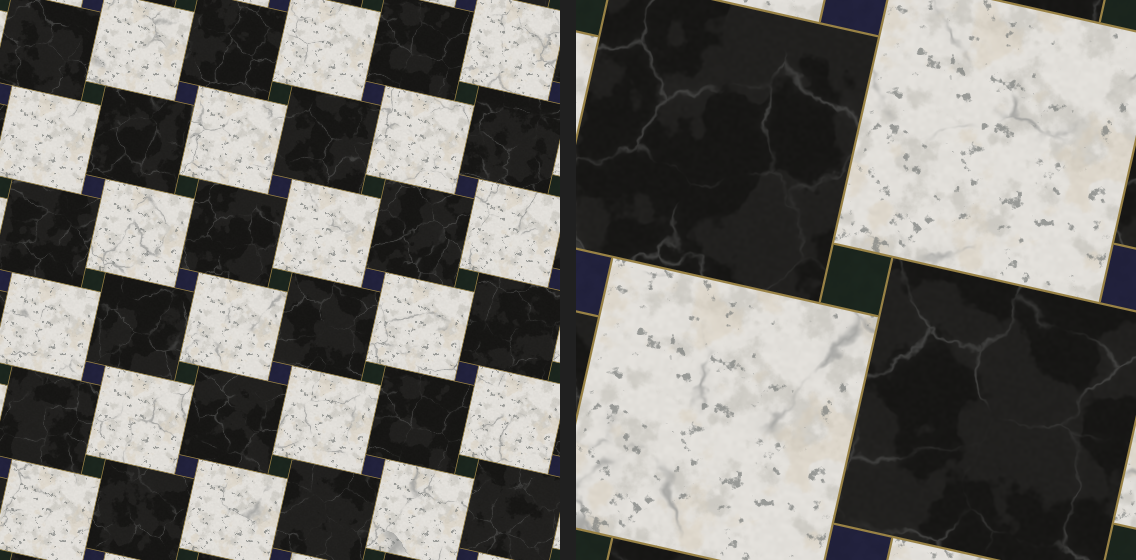
Left, the full canvas; right, a detail of the centre.
This pattern is drawn by a WebGL 2 fragment shader. Its source:

```glsl
#version 300 es
precision highp float;

uniform vec2 u_resolution;
out vec4 outColor;

const float REPEATS = 6.0;         // even, so the two marbles alternate across the seam
const float SMALL_TO_BIG = 0.224;  // side of small square / side of big square
const float LINE_WIDTH = 0.008;    // in repeats
const float BLACK_VEIN_SCALE = 2.7;
const float WHITE_VEIN_SCALE = 2.3;
const vec3 WHITE = vec3(0.885, 0.875, 0.855);
const vec3 WHITE_GREY = vec3(0.76, 0.75, 0.72);
const vec3 WHITE_WARM = vec3(0.85, 0.81, 0.74);
const vec3 WHITE_SPECK = vec3(0.50, 0.51, 0.50);
const vec3 WHITE_VEIN = vec3(0.64, 0.64, 0.63);
const vec3 BLACK = vec3(0.088, 0.086, 0.080);
const vec3 BLACK_CLOUD = vec3(0.128, 0.125, 0.119);
const vec3 BLACK_VEIN = vec3(0.27, 0.27, 0.265);
const vec3 GREEN = vec3(0.105, 0.145, 0.115);
const vec3 NAVY = vec3(0.130, 0.130, 0.235);
const vec3 GOLD = vec3(0.60, 0.51, 0.27);

float hash(vec2 p) {
  return fract(sin(dot(p, vec2(127.1, 311.7))) * 43758.5453);
}

vec2 hash2(vec2 p) {
  return vec2(hash(p), hash(p + 19.7));
}

float noise(vec2 p) {
  vec2 i = floor(p), f = fract(p);
  f = f * f * (3.0 - 2.0 * f);
  return mix(mix(hash(i), hash(i + vec2(1, 0)), f.x),
             mix(hash(i + vec2(0, 1)), hash(i + vec2(1, 1)), f.x), f.y);
}

float fbm(vec2 p) {
  float sum = 0.0, amp = 0.5;
  for (int i = 0; i < 5; i++) {
    sum += amp * noise(p);
    p = mat2(1.6, 1.2, -1.2, 1.6) * p + 7.3;
    amp *= 0.5;
  }
  return sum;
}

// Gap between the two nearest cell points: zero along a crack network
float crackDistance(vec2 p) {
  p += 0.55 * (vec2(fbm(p * 2.0), fbm(p * 2.0 + 31.0)) - 0.5);
  vec2 cell = floor(p);
  float nearest = 9.0, second = 9.0;
  for (int y = -1; y <= 1; y++)
    for (int x = -1; x <= 1; x++) {
      vec2 c = cell + vec2(x, y);
      float d = length(c + hash2(c) - p);
      second = min(second, max(nearest, d));
      nearest = min(nearest, d);
    }
  return second - nearest;
}

vec3 blackMarble(vec2 q, vec2 seed) {
  vec2 p = q + seed;
  vec3 col = mix(BLACK, BLACK_CLOUD, smoothstep(0.45, 0.52, fbm(p * 4.5)));
  col += 0.012 * (noise(q * 70.0) - 0.5);
  float crack = crackDistance(p * BLACK_VEIN_SCALE);
  float strength = smoothstep(0.25, 0.65, fbm(p * 5.0 + 11.0));
  float vein = 0.65 * (1.0 - smoothstep(0.0, 0.055, crack)) + 0.22 * exp(-crack * 16.0);
  return mix(col, BLACK_VEIN, vein * strength);
}

vec3 whiteMarble(vec2 q, vec2 seed) {
  vec2 p = q + seed;
  vec3 col = mix(WHITE, WHITE_GREY, 0.6 * smoothstep(0.48, 0.72, fbm(q * 13.0 + 5.0)));
  col = mix(col, WHITE_WARM, 0.5 * smoothstep(0.56, 0.72, fbm(q * 9.0 + 40.0)));
  col += 0.025 * (noise(q * 60.0) - 0.5);
  float crack = crackDistance(p * WHITE_VEIN_SCALE);
  float strength = smoothstep(0.42, 0.65, fbm(p * 4.0 + 23.0));
  float vein = 0.7 * (1.0 - smoothstep(0.0, 0.06, crack)) + 0.2 * exp(-crack * 14.0);
  col = mix(col, WHITE_VEIN, vein * strength);
  float speck = smoothstep(0.66, 0.76, fbm(q * 24.0 + 17.0));
  return mix(col, WHITE_SPECK, 0.75 * speck);
}

float coverage(float d, float pixel) {
  return clamp(0.5 - d / pixel, 0.0, 1.0);
}

void main() {
  vec2 p = gl_FragCoord.xy / u_resolution * REPEATS;
  float pixel = REPEATS / min(u_resolution.x, u_resolution.y);

  // Both squares share one tilt; together they fill a unit cell
  float bigSide = inversesqrt(1.0 + SMALL_TO_BIG * SMALL_TO_BIG);
  float smallSide = bigSide * SMALL_TO_BIG;
  mat2 tilt = mat2(bigSide, smallSide, -smallSide, bigSide);

  // Nearest white (0) and black (1) big square
  float dist[2] = float[2](9.0, 9.0);
  vec2 local[2] = vec2[2](vec2(0), vec2(0));
  vec2 seed[2] = vec2[2](vec2(0), vec2(0));
  for (int y = -1; y <= 1; y++)
    for (int x = -1; x <= 1; x++) {
      vec2 cell = floor(p) + vec2(x, y);
      vec2 q = tilt * (p - cell - 0.5);
      float d = max(abs(q.x), abs(q.y)) - 0.5 * bigSide;
      int kind = int(mod(cell.x + cell.y, 2.0));
      if (d < dist[kind]) {
        dist[kind] = d;
        local[kind] = q;
        seed[kind] = floor(40.0 * hash2(mod(cell, REPEATS) + 3.0)) + 0.37;
      }
    }

  // Small squares sit on the cell corners
  vec2 corner = floor(p + 0.5);
  vec3 col = mix(GREEN, NAVY, mod(corner.x + corner.y, 2.0));
  col *= 0.92 + 0.16 * fbm((p - corner) * 25.0 + 60.0);

  col = mix(col, blackMarble(local[1], seed[1]), coverage(dist[1], pixel));
  col = mix(col, whiteMarble(local[0], seed[0]), coverage(dist[0], pixel));

  // Gold inlay along every joint
  float joint = abs(min(dist[0], dist[1]));
  float inlay = coverage(joint - 0.5 * LINE_WIDTH, pixel) - coverage(joint + 0.5 * LINE_WIDTH, pixel);
  inlay = coverage(joint - 0.5 * LINE_WIDTH, pixel) + coverage(-joint - 0.5 * LINE_WIDTH, pixel) - 1.0;
  col = mix(col, GOLD, clamp(inlay, 0.0, 1.0));

  outColor = vec4(col, 1.0);
}
```
